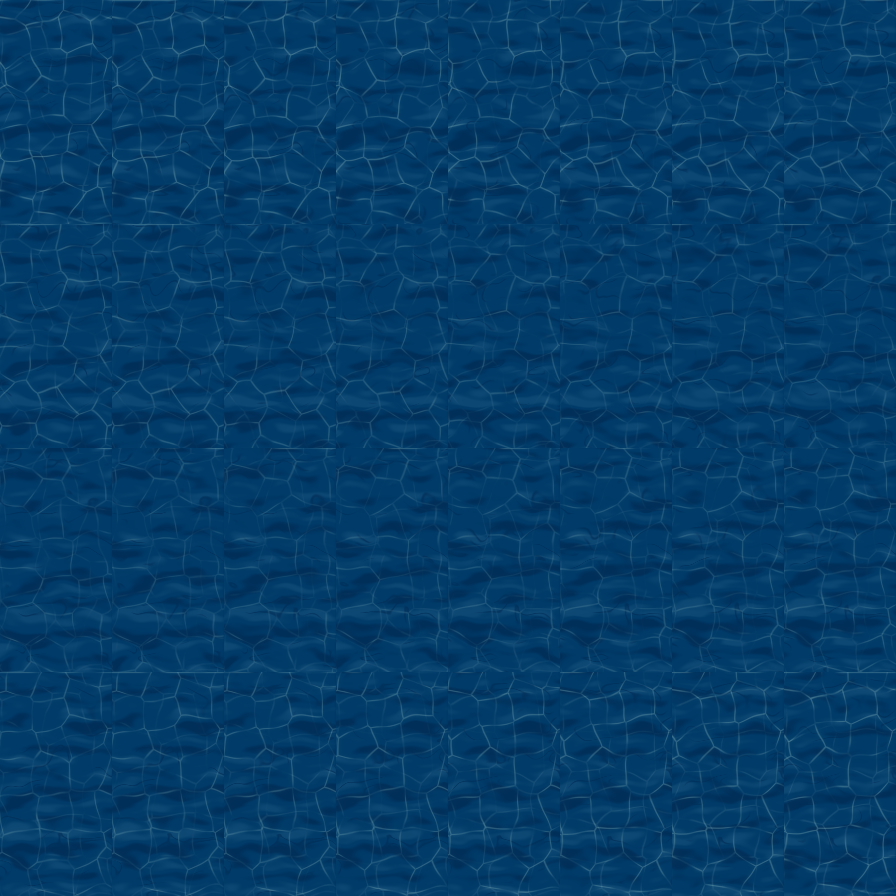
This texture is drawn by a Shadertoy shader. Its source:

```glsl
// Sheet of 8 by 4 animation frames of deep blue water with drifting caustic lines.

const float TAU = 6.28318;
const vec2 FRAMES = vec2(8.0, 4.0);
const vec3 DEEP = vec3(0.0, 0.18, 0.345);
const vec3 WATER = vec3(0.0, 0.23, 0.41);
const vec3 SHEEN = vec3(0.065, 0.295, 0.465);
const vec3 GLINT = vec3(0.40, 0.60, 0.66);

float hash(vec2 p) {
    return fract(sin(dot(p, vec2(127.1, 311.7))) * 43758.5);
}

vec2 hash2(vec2 p) {
    return vec2(hash(p), hash(p + 57.3));
}

float slope(vec2 cell, vec2 toPoint) {
    float a = TAU * hash(cell);
    return dot(vec2(cos(a), sin(a)), toPoint);
}

// Gradient noise, about 0 to 1 with mean 0.5
float noise(vec2 p) {
    vec2 i = floor(p), f = fract(p), e = vec2(1, 0);
    vec2 u = f * f * f * (f * (f * 6.0 - 15.0) + 10.0);
    float low = mix(slope(i, f), slope(i + e.xy, f - e.xy), u.x);
    float high = mix(slope(i + e.yx, f - e.yx), slope(i + e.xx, f - e.xx), u.x);
    return 0.5 + 0.75 * mix(low, high, u.y);
}

// Vertical tilt of the surface, negative where it turns from the light
float tilt(vec2 p) {
    return noise(p) - noise(p + vec2(0.0, 0.5));
}

// Cell centre that circles slowly as the frames advance
vec2 cellPoint(vec2 cell, float phase) {
    vec2 rest = 0.5 + 0.5 * (hash2(cell + 9.0) - 0.5);
    return rest + 0.2 * sin(phase + TAU * hash2(cell));
}

// Distance to the nearest border between cells
float cellBorder(vec2 p, float phase) {
    vec2 i = floor(p), f = fract(p);
    vec2 nearest = vec2(0.0);
    float best = 8.0;
    for (int y = -1; y <= 1; y++)
    for (int x = -1; x <= 1; x++) {
        vec2 o = vec2(x, y);
        vec2 r = o + cellPoint(i + o, phase) - f;
        if (dot(r, r) < best) {
            best = dot(r, r);
            nearest = r;
        }
    }
    float border = 8.0;
    for (int y = -2; y <= 2; y++)
    for (int x = -2; x <= 2; x++) {
        vec2 o = vec2(x, y);
        vec2 r = o + cellPoint(i + o, phase) - f;
        vec2 across = r - nearest;
        if (dot(across, across) > 1e-4)
            border = min(border, dot(0.5 * (r + nearest), normalize(across)));
    }
    return border;
}

// Thin bright core with a faint halo
float caustic(vec2 p, float phase, float width, float pixel) {
    float d = cellBorder(p, phase);
    float core = 1.0 - smoothstep(0.0, width + 0.5 * pixel, d);
    return core + 0.17 * exp(-d * 14.0);
}

void mainImage(out vec4 fragColor, in vec2 fragCoord) {
    // Frames run left to right, then top to bottom
    vec2 grid = fragCoord / iResolution.xy * FRAMES;
    vec2 tile = floor(grid);
    vec2 p = fract(grid) * vec2(1.0, 2.0);
    float pixel = FRAMES.x / iResolution.x;
    float frame = tile.x + FRAMES.x * (FRAMES.y - 1.0 - tile.y);
    float phase = TAU * frame / (FRAMES.x * FRAMES.y);
    vec2 drift = 0.4 * vec2(cos(phase), sin(phase));

    // Gentle refraction bends everything below
    vec2 bend = vec2(noise(p * 4.0 + drift), noise(p * 4.0 + 31.0 - drift)) - 0.5;
    vec2 q = p + 0.07 * bend;

    // Small flattened swells, light and dark
    float swell = 0.85 * tilt(q * vec2(2.8, 5.5) + 7.0 + drift)
                + 0.35 * tilt(q * vec2(5.0, 12.0) + 19.0 - drift);
    vec3 color = mix(WATER, DEEP, 0.95 * smoothstep(0.04, 0.32, -swell));
    color = mix(color, SHEEN, 0.75 * smoothstep(0.09, 0.38, swell));

    // Fine dark creases along the swells
    float crease = abs(noise(q * vec2(3.0, 8.0) + 43.0 + drift + bend) - 0.6);
    float creaseMask = smoothstep(0.5, 0.68, noise(p * 4.0 + 71.0 - drift));
    color = mix(color, DEEP, 0.7 * creaseMask * (1.0 - smoothstep(0.0, 0.06, crease)));

    // Main and secondary caustic nets fade over the cycle
    float strength = mix(0.23, 0.40, 0.5 + 0.5 * cos(phase - 0.2));
    float patches = mix(0.25, 1.0, smoothstep(0.3, 0.7, noise(p * 6.0 + 11.0 + drift)));
    float fade = mix(0.15, 1.0, smoothstep(0.35, 0.65, noise(p * 7.0 + 83.0 - drift)));
    float net = caustic(q * 3.3 + 5.0, phase, 0.025, 3.3 * pixel) * patches
              + 0.4 * caustic(q * 2.7 + 23.0, -phase, 0.02, 2.7 * pixel) * fade;
    color = mix(color, GLINT, clamp(strength * net, 0.0, 0.7));

    // Broken light seam along the top of each frame, faint dark one at its side
    float top = 1.0 - smoothstep(0.004, 0.01 + 0.7 * pixel, 2.0 - p.y);
    float broken = smoothstep(0.5, 0.75, noise(vec2(p.x * 3.0 + drift.x, frame * 0.3)));
    color = mix(color, GLINT, 0.4 * top * broken);
    float side = 1.0 - smoothstep(0.0, 0.01 + pixel, 1.0 - p.x);
    color = mix(color, DEEP, 0.4 * side * noise(vec2(p.y * 8.0, frame * 0.3)));

    fragColor = vec4(color, 1.0);
}
```
